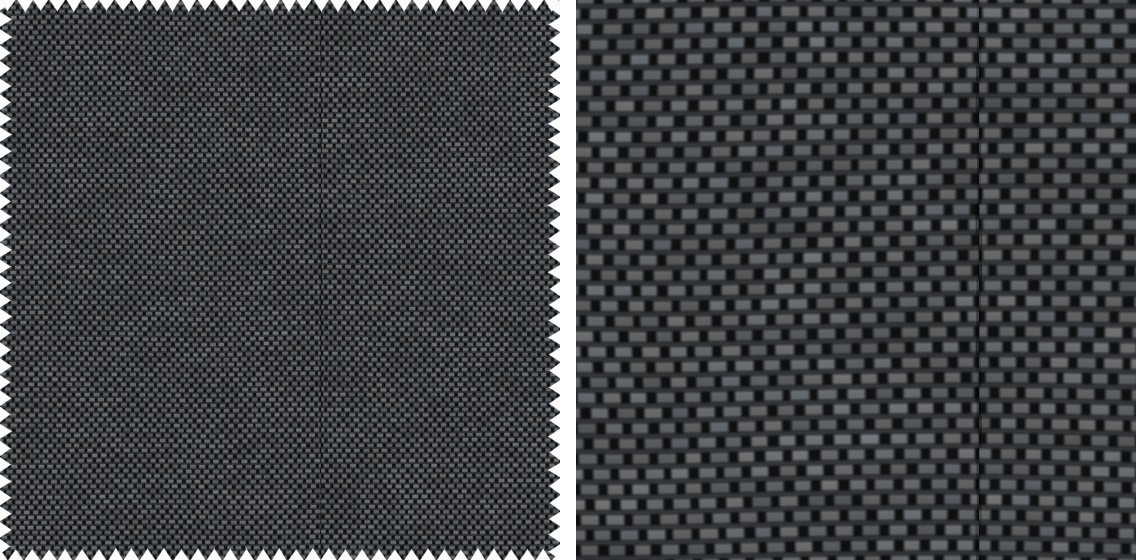
Left, the full canvas; right, a detail of the centre.
This texture is drawn by a WebGL 1 fragment shader. Its source:

```glsl
precision highp float;
// Charcoal fabric swatch: short grey yarn floats in offset rows over a black
// ground, with a faint vertical seam and white pinking-shear notches all round.
// Each yarn is a soft box in a warped brick grid; hashes and noise vary its tone.
uniform vec2 u_resolution;

const vec2 WEAVE_COUNT = vec2(62.0, 110.0);   // floats across, rows down
const vec2 FLOAT_HALF = vec2(0.32, 0.34);     // half size of a float, in cells
const vec2 FLOAT_SOFT = vec2(0.10, 0.16);     // edge softness, in cells
const float WARP = 0.45;                      // wander of the rows, in cells
const float YARN_VARIATION = 0.22;
const float SEAM_X = 0.573;
const float SEAM_HALF = 0.0013;
const float SEAM_SHIFT = 0.42;                // weave offset beyond the seam
const float TOOTH_COUNT = 34.0;
const float TOOTH_DEPTH = 0.0205;
const float TOOTH_HALF = 0.0138;
const vec3 YARN_LIGHT = vec3(0.375, 0.388, 0.398);
const vec3 YARN_MID = vec3(0.200, 0.210, 0.222);
const vec3 GAP_DARK = vec3(0.055, 0.060, 0.068);
const vec3 PAPER = vec3(0.985);

float hash(vec2 p) {
  vec3 q = fract(vec3(p.xyx) * 0.1031);
  q += dot(q, q.yzx + 33.33);
  return fract((q.x + q.y) * q.z);
}

float cornerSlope(vec2 corner, vec2 offset) {
  float angle = 6.28318 * hash(corner + 71.0);
  return dot(vec2(cos(angle), sin(angle)), offset);
}

float gradientNoise(vec2 p) {
  vec2 i = floor(p), f = fract(p);
  vec2 u = f * f * f * (f * (f * 6.0 - 15.0) + 10.0);
  vec2 e = vec2(1.0, 0.0);
  float low = mix(cornerSlope(i, f), cornerSlope(i + e, f - e), u.x);
  float high = mix(cornerSlope(i + e.yx, f - e.yx), cornerSlope(i + 1.0, f - 1.0), u.x);
  return mix(low, high, u.y);
}

vec3 weave(vec2 uv, vec2 pixel) {
  vec2 grid = uv * WEAVE_COUNT;
  grid += WARP * vec2(gradientNoise(uv * 5.0), gradientNoise(uv * 4.0 + 19.0));
  grid.x += SEAM_SHIFT * step(SEAM_X, uv.x);
  float row = floor(grid.y);
  grid.x += 0.5 * mod(row, 2.0);
  vec2 cell = vec2(floor(grid.x), row);

  // Soft box of one float, with slight differences in length and position.
  vec2 local = fract(grid) - 0.5;
  local.x += 0.07 * (hash(cell + 11.0) - 0.5);
  vec2 halfSize = FLOAT_HALF;
  halfSize.x += 0.06 * (hash(cell + 37.0) - 0.5);
  vec2 soft = max(FLOAT_SOFT, 0.75 * pixel * WEAVE_COUNT);
  vec2 box = 1.0 - smoothstep(halfSize - soft, halfSize + soft, abs(local));

  // Crossing threads show between rows; the gaps within a row stay black.
  vec3 ground = mix(GAP_DARK, YARN_MID, smoothstep(0.22, 0.52, abs(local.y)));
  float tone = 1.0 + YARN_VARIATION * (hash(cell) - 0.5);
  tone += 0.12 * gradientNoise(vec2(grid.x * 0.12, row * 0.9));
  tone += 0.14 * local.y;
  float tint = 0.022 * (hash(cell + 53.0) - 0.5);
  vec3 yarn = YARN_LIGHT * tone + vec3(tint, 0.0, -tint);
  vec3 color = mix(ground, yarn, box.x * box.y);

  // Broad, faint unevenness of the cloth.
  return color * (1.0 + 0.08 * gradientNoise(uv * vec2(9.0, 14.0) + 5.0));
}

float seamShade(vec2 uv, float pixel) {
  float row = floor(uv.y * WEAVE_COUNT.y);
  float center = SEAM_X + 0.0016 * (hash(vec2(row, 3.0)) - 0.5);
  float line = 1.0 - smoothstep(SEAM_HALF - pixel, SEAM_HALF + pixel, abs(uv.x - center));
  return line * mix(0.15, 0.55, hash(vec2(row, 8.0)));
}

// Coverage of the triangular notches along one edge.
float notches(float along, float depth, float phase, float seed, float pixel) {
  float place = along * TOOTH_COUNT + phase;
  vec2 id = vec2(floor(place), seed);
  float shift = 0.10 * (hash(id) - 0.5);
  float x = abs(fract(place) - 0.5 + shift) / TOOTH_COUNT;
  float height = TOOTH_DEPTH * mix(0.91, 1.07, hash(id + 23.0));
  float halfBase = TOOTH_HALF * mix(0.92, 1.04, hash(id + 41.0));
  float inside = halfBase * (1.0 - depth / height) - x;
  inside *= height / length(vec2(height, halfBase));
  return smoothstep(-pixel, pixel, inside);
}

void main() {
  vec2 uv = gl_FragCoord.xy / u_resolution;
  vec2 pixel = 1.0 / u_resolution;
  float edge = 0.8 * max(pixel.x, pixel.y);

  vec3 color = weave(uv, pixel);
  color *= 1.0 - seamShade(uv, edge);

  // Cut the four borders.
  float cut = notches(uv.x, 1.0 - uv.y, 0.0, 1.0, edge);
  cut = max(cut, notches(uv.x, uv.y, 0.5, 2.0, edge));
  cut = max(cut, notches(uv.y, uv.x, 0.7, 3.0, edge));
  cut = max(cut, notches(uv.y, 1.0 - uv.x, 0.0, 4.0, edge));
  gl_FragColor = vec4(mix(color, PAPER, cut), 1.0);
}
```
